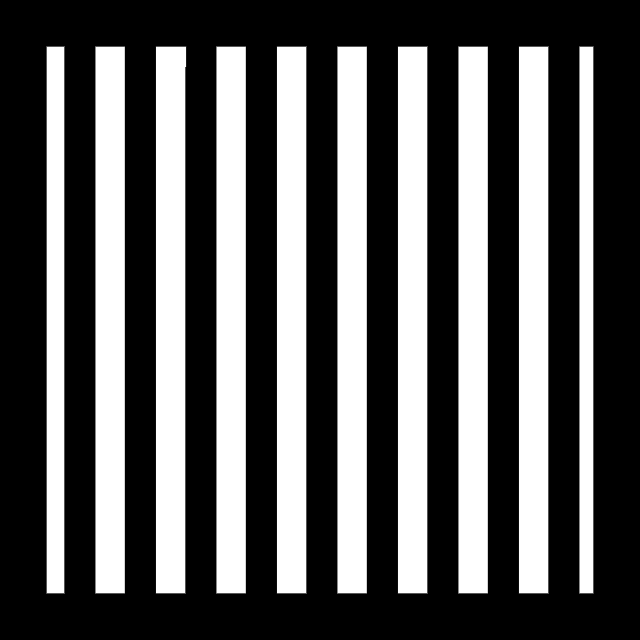
Write a WebGL 2 fragment shader that draws this pattern.

```glsl
#version 300 es
precision highp float;
// Upright white stripes on black, cropped by a square black border.

uniform vec2 u_resolution;
out vec4 fragColor;

const vec3 BLACK = vec3(0.0);
const vec3 WHITE = vec3(1.0);

const float BORDER = 0.0729;        // width of the black margin
const float PERIOD = 0.09453;       // distance between stripe centres
const float FIRST_CENTRE = 0.1721;  // centre of the first whole stripe
const float STRIPE_WIDTH = 0.0459;
const float LEDGE_INDEX = 1.0;      // stripe with a slightly wider tip
const float LEDGE_BOTTOM = 0.896;
const float LEDGE_WIDTH = 0.0012;

// Signed distance to an axis-aligned box
float boxDistance(vec2 p, vec2 halfSize) {
    vec2 d = abs(p) - halfSize;
    return length(max(d, 0.0)) + min(max(d.x, d.y), 0.0);
}

// Signed distance to the nearest repeated stripe
float stripeDistance(vec2 p, float first, float period, float width) {
    float index = floor((p.x - first) / period + 0.5);
    float x = p.x - first - index * period;
    float onLedge = float(index == LEDGE_INDEX) * step(LEDGE_BOTTOM, p.y);
    float extra = LEDGE_WIDTH * onLedge;
    return abs(x - 0.5 * extra) - 0.5 * (width + extra);
}

// Coverage of a shape, smoothed over one pixel
float coverage(float distanceToEdge, float pixel) {
    return clamp(0.5 - distanceToEdge / pixel, 0.0, 1.0);
}

void main() {
    float side = min(u_resolution.x, u_resolution.y);
    vec2 p = (gl_FragCoord.xy - 0.5 * u_resolution) / side + 0.5;
    float pixel = 1.0 / side;

    // Stripes, then the square window that crops them
    float stripes = stripeDistance(p, FIRST_CENTRE, PERIOD, STRIPE_WIDTH);
    float window = boxDistance(p - 0.5, vec2(0.5 - BORDER));
    float mask = coverage(max(stripes, window), pixel);

    fragColor = vec4(mix(BLACK, WHITE, mask), 1.0);
}
```
